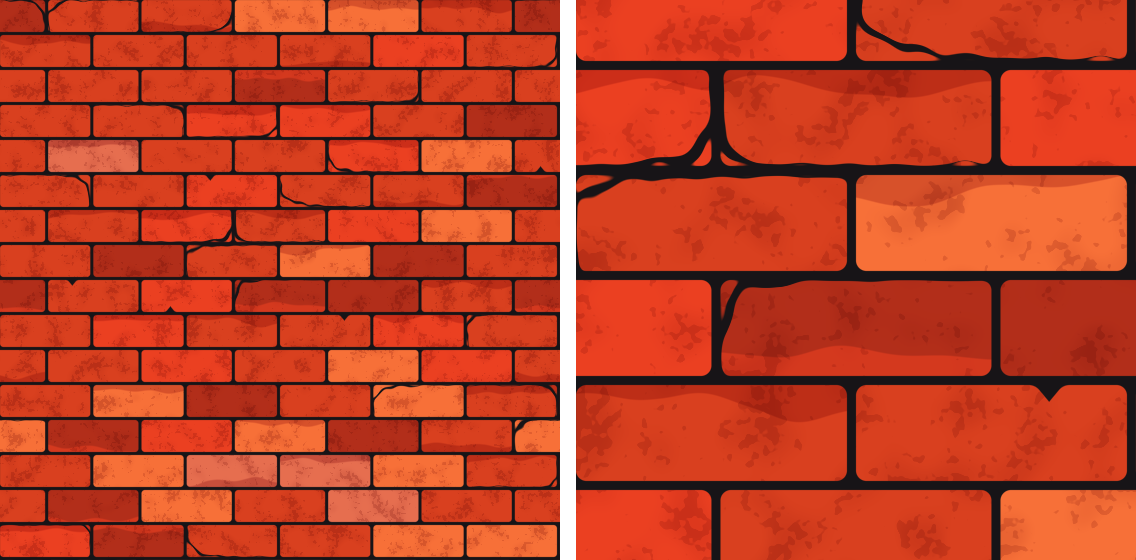
Left, the full canvas; right, a detail of the centre.
This texture is drawn by a Shadertoy shader. Its source:

```glsl
#define COLUMNS 6.0
#define ROWS 16.0
#define JOINT 0.086
#define CORNER 0.1
#define CRACKED 0.2
#define BANDED 0.3
#define CHIPPED 0.06
#define SPECKLE 0.3

const vec3 MORTAR = vec3(0.09, 0.08, 0.09);
const vec3 RED    = vec3(0.85, 0.25, 0.12);
const vec3 BRIGHT = vec3(0.92, 0.25, 0.13);
const vec3 DARK   = vec3(0.70, 0.18, 0.10);
const vec3 ORANGE = vec3(0.97, 0.44, 0.22);
const vec3 PINK   = vec3(0.90, 0.43, 0.31);

vec2 hash2(vec2 p) {
    vec3 q = fract(p.xyx * vec3(0.1031, 0.1030, 0.0973));
    q += dot(q, q.yzx + 33.33);
    return fract((q.xx + q.yz) * q.zy);
}

float gradAt(vec2 cell, vec2 offset) {
    float angle = 6.2832 * hash2(cell).x;
    return dot(vec2(cos(angle), sin(angle)), offset);
}

// Gradient noise, centred on zero
float noise(vec2 p) {
    vec2 i = floor(p), f = fract(p);
    vec2 s = f * f * f * (f * (f * 6.0 - 15.0) + 10.0), e = vec2(1, 0);
    return mix(mix(gradAt(i, f), gradAt(i + e, f - e), s.x),
               mix(gradAt(i + e.yx, f - e.yx), gradAt(i + 1.0, f - 1.0), s.x), s.y);
}

float smoothMax(float a, float b, float k) {
    float h = max(k - abs(a - b), 0.0) / k;
    return max(a, b) + 0.25 * h * h * k;
}

float roundedBox(vec2 p, vec2 halfSize, float r) {
    vec2 q = abs(p) - halfSize + r;
    return length(max(q, 0.0)) + min(max(q.x, q.y), 0.0) - r;
}

// Curved crack that cuts off one corner; positive inside the crack
float cornerCrack(vec2 p, vec2 halfSize, vec2 seed) {
    vec2 side = sign(hash2(seed + 3.1) - 0.5), r = hash2(seed + 7.7);
    vec2 size = vec2(mix(0.3, 1.5, r.x * r.x), mix(0.3, 0.75, r.y));
    vec2 q = halfSize - p * side + 0.1 * noise(p * 2.5 + seed);
    vec2 u = q / size, v = max(1.0 - u, 0.0);
    float slope = length(v / (length(v) + 1e-4) / size);
    float dist = (length(v) - 1.0) / max(slope, 0.5);
    float width = 0.035 + 0.04 * noise(p * 3.0 + seed.yx);
    return width * smoothstep(1.6, 0.8, max(u.x, u.y)) - abs(dist);
}

vec3 brickColour(float pick) {
    if (pick < 0.53) return RED;
    if (pick < 0.68) return BRIGHT;
    if (pick < 0.81) return DARK;
    return pick < 0.94 ? ORANGE : PINK;
}

void mainImage(out vec4 fragColor, in vec2 fragCoord) {
    // Running bond; one unit is the height of a course
    vec2 cellSize = vec2(ROWS / COLUMNS, 1.0);
    float px = ROWS / iResolution.y;
    vec2 grid = (fragCoord * px + vec2(0.5, -0.5) * JOINT) / cellSize;
    grid.x += mod(floor(grid.y), 2.0) * 0.484;
    vec2 id = mod(floor(grid), vec2(COLUMNS, ROWS));
    vec2 p = (fract(grid) - 0.5) * cellSize;
    vec2 halfSize = 0.5 * (cellSize - JOINT);
    vec2 seed = id * vec2(17.3, 11.9) + 5.0;
    vec2 look = hash2(seed), wear = hash2(seed + 41.0), extra = hash2(seed + 83.0);

    // Brick outline with cracks and pointed chips
    float d = roundedBox(p, halfSize, CORNER);
    if (wear.x < CRACKED) d = smoothMax(d, cornerCrack(p, halfSize, seed), 0.06);
    if (wear.x > 1.0 - CHIPPED) {
        float fromEdge = halfSize.y + p.y * sign(extra.x - 0.5);
        float across = abs(p.x - (extra.y - 0.5) * 1.6);
        d = smoothMax(d, (0.16 - fromEdge - 1.2 * across) * 0.64, 0.05);
    }

    // Wavy band of another shade along the top or bottom
    vec3 base = brickColour(look.x), colour = base;
    if (look.y < BANDED) {
        float fromEdge = halfSize.y - p.y * (extra.x < 0.75 ? 1.0 : -1.0);
        float depth = 0.1 + 0.15 * extra.y + 0.12 * (wear.y - 0.5) * p.x
                    + 0.25 * noise(vec2(p.x * 1.1, 0.5) + seed);
        vec3 shade = base == DARK ? mix(base, BRIGHT, 0.6) : base * vec3(0.87, 0.72, 0.75);
        colour = mix(colour, shade, smoothstep(-px, px, depth - fromEdge));
    }

    // Soft stains and clustered speckles
    float cluster = noise(p * 1.8 + seed);
    float grain = noise(p * 8.0 + seed) + 0.5 * noise(p * 17.0 + seed.yx);
    float speckle = smoothstep(SPECKLE, SPECKLE + 0.12, grain + cluster);
    colour *= 1.0 - vec3(0.06, 0.12, 0.12) * smoothstep(-0.1, 0.5, cluster);
    colour *= 1.0 - vec3(0.09, 0.16, 0.16) * speckle;

    float mortar = smoothstep(-0.75 * px, 0.75 * px, d);
    fragColor = vec4(mix(colour, MORTAR, mortar), 1.0);
}
```
